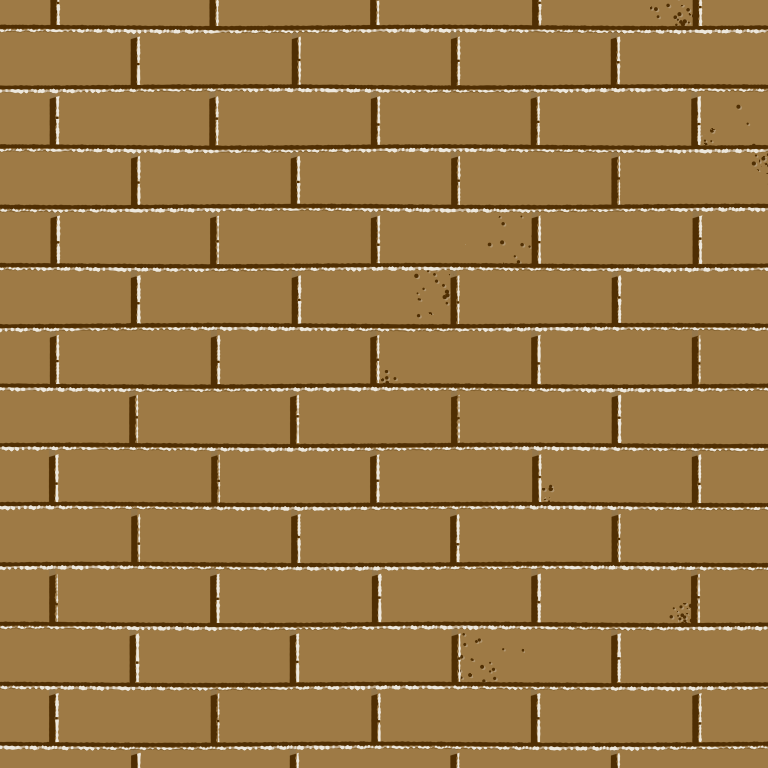
Give the GLSL for this texture, as a three.js fragment shader.

```glsl
// Tan running-bond brick wall lit from the upper left, drawn in flat tones.
// Joints are distance bands (dark groove plus pale lit rim) roughened by layered
// sines; a few bricks carry clusters of chipped pits from cellular noise.

#define COLUMNS 4.785      // bricks across the canvas
#define ROWS 12.865        // courses down the canvas
#define ORIGIN vec2(0.330, 0.519) // pattern offset, in bricks
#define BED_HALF 0.0026    // half width of the dark bed joint
#define HEAD_HALF 0.0040   // half width of the dark head joint
#define RIM_HALF 0.0015    // half width of the pale rims
#define ROUGHNESS 0.0010   // edge wobble
#define PIT_CELLS 200.0    // pit grid cells across the canvas
#define WEAR 0.10          // share of chipped bricks
#define SOFT 0.0009        // edge smoothing

varying vec2 vUv;

const vec3 BRICK = vec3(0.62, 0.48, 0.27);
const vec3 GROOVE = vec3(0.31, 0.18, 0.01);
const vec3 SHADE = vec3(0.44, 0.31, 0.12);
const vec3 DUST = vec3(0.55, 0.46, 0.33);
const vec3 PALE = vec3(0.75, 0.67, 0.56);
const vec3 LIGHT = vec3(0.93, 0.91, 0.87);

float hash(vec2 p) {
  return fract(sin(dot(p, vec2(127.1, 311.7))) * 4375.85);
}

// Irregular ripple along a line, from -1 to 1
float ripple(float t, float seed) {
  float bend = 1.5 * sin(t * 61.0 + seed * 3.1);
  return 0.40 * sin(t * 247.0 + seed * 5.3 + bend)
       + 0.35 * sin(t * 613.0 + seed * 9.7 - 2.0 * bend)
       + 0.25 * sin(t * 1130.0 + seed * 2.9 + 3.0 * bend);
}

// Coverage of a soft line around d = 0
float band(float d, float halfWidth) {
  return 1.0 - smoothstep(-SOFT, SOFT, abs(d) - halfWidth);
}

// Cellular pits: density is the chance that a cell holds one
float pits(vec2 p, float density) {
  vec2 cell = floor(p * PIT_CELLS);
  float edge = 1.0;
  for (int y = -1; y <= 1; y++) {
    for (int x = -1; x <= 1; x++) {
      vec2 id = cell + vec2(float(x), float(y));
      vec2 center = id + vec2(hash(id), hash(id + 17.3));
      float radius = 0.25 + 0.35 * hash(id + 5.7);
      float d = length(p * PIT_CELLS - center) - radius;
      if (hash(id + 41.9) < density) edge = min(edge, d);
    }
  }
  float soft = SOFT * PIT_CELLS;
  return 1.0 - smoothstep(-soft, soft, edge);
}

void main() {
  vec2 p = vec2(vUv.x, 1.0 - vUv.y); // y runs down, course by course
  vec2 grid = p * vec2(COLUMNS, ROWS) - ORIGIN;
  float row = floor(grid.y);
  grid.x -= 0.5 * (1.0 - mod(row, 2.0));
  vec2 brick = vec2(floor(grid.x), row);
  vec2 local = fract(grid);
  vec3 color = BRICK;

  // Chipped pits gathered at one corner of a worn brick
  float wearChance = WEAR + 0.4 * exp(-(row - 2.0) * (row - 2.0));
  if (hash(brick + 3.3) < wearChance) {
    float pick = hash(brick + 8.1);
    vec2 corner = vec2(mix(0.07, 0.93, step(0.5, pick)),
                       mix(0.18, 0.87, step(0.25, hash(brick + 6.4))));
    float spread = mix(0.010, 0.050, pow(hash(brick + 2.2), 3.0));
    float away = length((local - corner) / vec2(COLUMNS, ROWS)) / spread;
    float density = mix(0.6, 0.15, smoothstep(0.012, 0.04, spread)) * exp(-away * away);
    float pit = pits(p, density);
    float lit = pits(p - vec2(0.0018, 0.0014), density);
    color = mix(color, PALE, 0.6 * lit);
    color = mix(color, mix(SHADE, GROOVE, pit), pit);
  }

  // Head joints: groove with a broken lit rim on its right
  vec2 head = vec2(floor(grid.x + 0.5), row);
  float headSeed = hash(head + 1.7) * 20.0;
  float dx = (grid.x - head.x) / COLUMNS + 0.003 * (hash(head + 9.2) - 0.5);
  float drop = local.y / ROWS;
  float span = smoothstep(0.0085, 0.0105, drop + 0.3 * dx) * step(local.y, 0.96);
  float roughY = ripple(p.y, headSeed);
  color = mix(color, DUST, 0.5 * band(dx, HEAD_HALF) * (1.0 - span));
  color = mix(color, GROOVE, span * band(dx - 0.4 * ROUGHNESS * roughY,
                                         HEAD_HALF + 0.5 * ROUGHNESS * roughY));
  float rimSpan = span * step(local.y, 0.91);
  float tick = band(drop - 0.035 - 0.012 * hash(head + 4.6), 0.0014);
  float fullness = mix(-0.0012, 0.0004, sqrt(hash(head + 7.5)));
  float rim = band(dx - 0.0064, RIM_HALF + fullness + 0.7 * ROUGHNESS * ripple(p.y, headSeed + 4.0));
  color = mix(color, LIGHT, rim * rimSpan * (1.0 - tick));
  color = mix(color, GROOVE, band(dx - 0.0055, 0.0016) * rimSpan * tick);

  // Bed joints: groove above, ragged lit rim below, slightly drifting
  float bed = floor(grid.y + 0.5);
  float bedSeed = hash(vec2(bed, 2.4)) * 20.0;
  float drift = 0.0008 * sin(p.x * 11.0 + bedSeed) + 0.0016 * (hash(vec2(bed, 6.8)) - 0.5);
  float dy = (grid.y - bed) / ROWS + drift;
  float roughX = ripple(p.x, bedSeed);
  float ragged = ripple(p.x, bedSeed + 6.0);
  color = mix(color, SHADE, 0.6 * band(dy - 0.0004, 0.0018 + ROUGHNESS * ragged));
  color = mix(color, GROOVE, band(dy + 0.0046, BED_HALF + 0.5 * ROUGHNESS * roughX));
  float bedFill = 0.0005 * sin(p.x * 17.0 + bedSeed * 3.0);
  float bedRim = band(dy - ROUGHNESS * roughX, RIM_HALF + bedFill + ROUGHNESS * ragged);
  color = mix(color, mix(PALE, LIGHT, smoothstep(-0.5, 0.1, ragged)), bedRim);

  gl_FragColor = vec4(color, 1.0);
}
```
